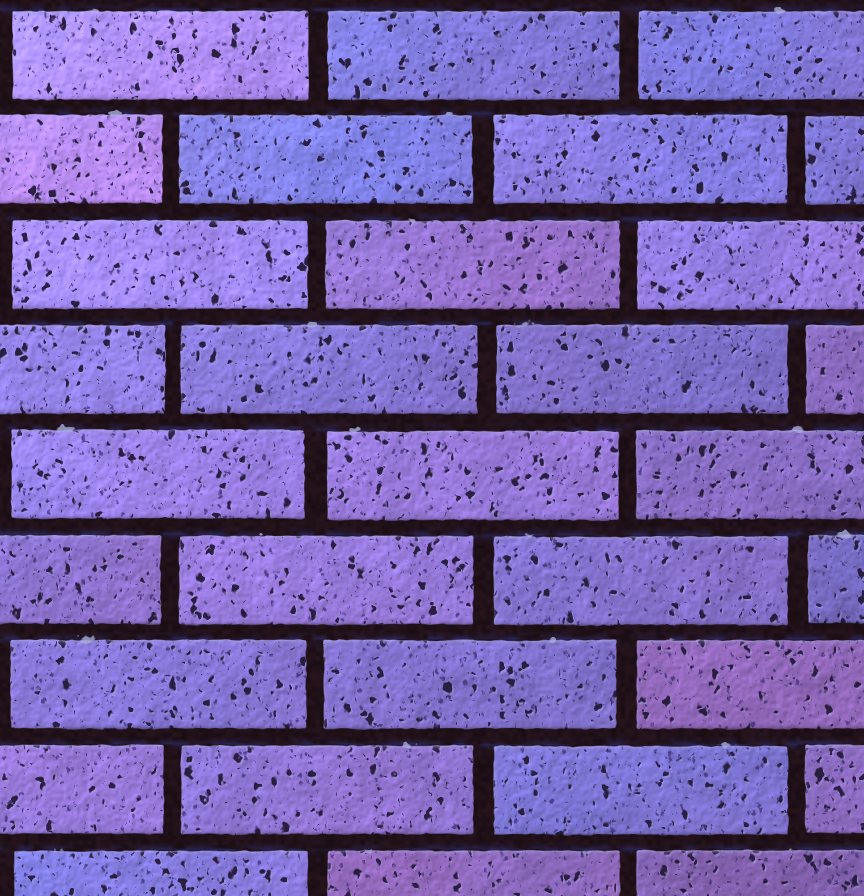
Reproduce this texture procedurally as a Shadertoy shader.

```glsl
// Violet running-bond brick wall with pitted, grainy faces and dark recessed joints.
#define PITCH vec2(0.349, 0.1172)   // brick plus joint, in canvas heights
#define ORIGIN vec2(0.003, 0.0026)  // first joint crossing, from the top left
#define JOINT vec2(0.018, 0.0185)   // joint widths
#define BOND 0.54                   // shift of every other course
#define WOBBLE 0.0028               // raggedness of the brick edges
#define PIT_FREQ 78.0               // pit cells per canvas height
#define PIT_DENSITY 0.52
#define GRAIN 0.30                  // strength of the surface relief
#define BLUE vec3(0.47, 0.48, 0.87)
#define PINK vec3(0.60, 0.43, 0.77)
#define MORTAR vec3(0.125, 0.065, 0.095)
#define RIM vec3(0.70, 0.70, 0.93)

float hash(vec2 p) {
    vec3 q = fract(p.xyx * vec3(0.1031, 0.1030, 0.0973));
    q += dot(q, q.yzx + 33.33);
    return fract((q.x + q.y) * q.z);
}

float noise(vec2 p) {
    vec2 i = floor(p), f = fract(p);
    f = f * f * (3.0 - 2.0 * f);
    return mix(mix(hash(i), hash(i + vec2(1, 0)), f.x),
               mix(hash(i + vec2(0, 1)), hash(i + vec2(1, 1)), f.x), f.y);
}

// Rough plaster-like height field
float relief(vec2 p) {
    return 0.6 * noise(p * 125.0) + 0.4 * noise(p * 260.0 + 17.0);
}

// Distance to scattered irregular pits, one candidate per cell
float pits(vec2 p, float freq, float density) {
    p *= freq;
    p += 0.45 * (vec2(noise(p * 2.7), noise(p * 2.7 + 41.0)) - 0.5);
    vec2 cell = floor(p);
    float d = 1.0;
    for (int y = -1; y <= 1; y++)
    for (int x = -1; x <= 1; x++) {
        vec2 id = cell + vec2(x, y);
        if (hash(id + 7.0) > density) continue;
        vec2 r = p - id - vec2(hash(id + 19.0), hash(id + 53.0));
        float size = hash(id + 83.0);
        r.x += 0.3 * r.y * (hash(id + 31.0) - 0.5);
        r.y *= mix(0.5, 1.1, hash(id + 61.0));
        d = min(d, length(r) - mix(0.05, 0.29, size * size));
    }
    return d / freq;
}

float fill(float d, float px) { return clamp(0.5 - d / px, 0.0, 1.0); }

void mainImage(out vec4 fragColor, in vec2 fragCoord) {
    float px = 1.3 / iResolution.y;
    vec2 p = vec2(fragCoord.x, iResolution.y - fragCoord.y) / iResolution.y;

    // Brick lattice, y pointing down
    vec2 grid = (p - ORIGIN) / PITCH;
    grid.x -= BOND * mod(floor(grid.y), 2.0);
    vec2 id = floor(grid) + 20.0;
    float pick = hash(id * 3.0 + 5.0);

    // Brick outline with small size, place and edge variation
    vec2 q = (fract(grid) - 0.5) * PITCH;
    q.x += 0.005 * (hash(id + 3.0) - 0.5);
    q.y += 0.002 * (hash(id + 9.0) - 0.5);
    vec2 halfSize = 0.5 * (PITCH - JOINT);
    halfSize.x -= 0.003 * hash(id + 27.0);
    vec2 b = abs(q) - halfSize + 0.002;
    float edge = length(max(b, 0.0)) + min(max(b.x, b.y), 0.0) - 0.002;
    float rough = noise(p * 150.0 + 5.0);
    edge += WOBBLE * (0.6 * rough + 0.4 * noise(p * 60.0) - 0.5);
    float brick = fill(edge, px);

    // Joint: near black, with a faint navy ledge above each course
    float top = q.y + halfSize.y, left = q.x + halfSize.x;
    float ledge = exp(-abs(top + 0.002) / 0.0035) * smoothstep(0.2, 0.8, noise(p * vec2(70, 180)));
    vec3 mortar = MORTAR * (0.75 + 0.5 * noise(p * 200.0));
    mortar = mix(mortar, vec3(0.17, 0.17, 0.40), 0.75 * ledge);

    // Face colour: bluer and lighter top left, pinker and deeper bottom right
    float drift = 0.28 * p.x + 0.22 * p.y;
    float tone = drift + 0.85 * pick - 0.12 + 0.35 * (noise(p * 5.0) - 0.5);
    vec3 face = mix(BLUE, PINK, clamp(tone, 0.0, 1.0));
    face *= 1.16 - 0.5 * drift + 0.14 * (hash(id + 71.0) - 0.5);
    face += 0.07 * max(0.0, 1.0 - 1.6 * length(p));

    // Relief lit from the upper left
    vec2 toLight = vec2(-0.0022, -0.0026);
    face *= 1.0 + GRAIN * (relief(p) - relief(p + toLight));
    face *= 0.95 + 0.10 * noise(p * 34.0);

    // Pits with a lit lower lip
    float coarse = pits(p, PIT_FREQ, PIT_DENSITY);
    float lip = fill(pits(p + toLight * 0.8, PIT_FREQ, PIT_DENSITY), px);
    float fine = pits(p + 3.0, PIT_FREQ * 1.9, PIT_DENSITY * 0.6);
    face = mix(face, RIM, 0.35 * lip);
    face = mix(face, vec3(0.23, 0.18, 0.43), 0.75 * fill(fine, px));
    face = mix(face, vec3(0.13, 0.09, 0.21), 0.93 * fill(coarse, px));

    // Pale arris on the top and left, shade at the bottom
    float arris = exp(-abs(top) / 0.0018) + 0.6 * exp(-abs(left) / 0.0016);
    face = mix(face, RIM, clamp(arris * (0.3 + 0.7 * rough), 0.0, 0.8));
    face *= 1.0 - 0.3 * exp(-abs(q.y - halfSize.y) / 0.002);

    vec3 color = mix(mortar, face, brick);

    // Crumb of pale mortar resting on some bricks
    vec2 c = q - vec2((hash(id + 43.0) - 0.5) * 1.7 * halfSize.x, -halfSize.y - 0.001);
    float crumb = length(c * vec2(0.45, 1.0)) - 0.0045 * hash(id + 97.0);
    crumb += 0.005 * (noise(p * 230.0) - 0.4);
    color = mix(color, vec3(0.66, 0.68, 0.86), 0.8 * fill(crumb, px));

    fragColor = vec4(color, 1.0);
}
```
